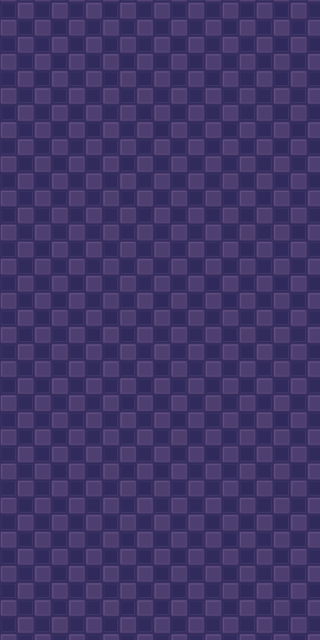
Write a Shadertoy shader that draws this pattern.

```glsl
const float CELLS_ACROSS = 18.75;
const float ROW_OFFSET = 0.38;

const vec3 GROOVE = vec3(0.225, 0.185, 0.375);
const vec3 DARK_FACE = vec3(0.187, 0.167, 0.357);
const vec3 DARK_RIM = vec3(0.250, 0.210, 0.405);
const vec3 LIGHT_FACE = vec3(0.302, 0.244, 0.436);
const vec3 LIGHT_RIM = vec3(0.370, 0.303, 0.497);

float hash(vec2 p) {
    return fract(sin(dot(p, vec2(127.1, 311.7))) * 43758.5453);
}

float roundedBox(vec2 p, float halfSize, float radius) {
    vec2 q = abs(p) - halfSize + radius;
    return length(max(q, 0.0)) + min(max(q.x, q.y), 0.0) - radius;
}

// Antialiased coverage of the inside of a distance field
float coverage(float dist, float pixel) {
    return 1.0 - smoothstep(-0.5 * pixel, 0.5 * pixel, dist);
}

// Thin line centred on a given depth inside the edge
float insetLine(float dist, float depth, float width, float pixel) {
    return coverage(abs(dist + depth) - 0.5 * width, pixel);
}

vec3 bevelTile(vec2 p, vec3 face, vec3 rim, float shadowSide, float pixel) {
    float dist = roundedBox(p, 0.47, 0.08);
    float lit = smoothstep(-0.12, 0.12, p.y - p.x);
    float line = insetLine(dist, 0.07, 0.075, pixel);
    vec3 color = mix(face, rim, line * mix(shadowSide, 1.0, lit));
    return mix(GROOVE, color, coverage(dist, pixel));
}

void mainImage(out vec4 fragColor, in vec2 fragCoord) {
    float pixel = CELLS_ACROSS / iResolution.x;
    vec2 grid = fragCoord * pixel - vec2(0.0, ROW_OFFSET);
    vec2 cell = floor(grid);
    vec2 p = fract(grid) - 0.5;

    // Alternating raised and sunken squares
    float raised = mod(cell.x + cell.y, 2.0);
    vec3 light = bevelTile(p, LIGHT_FACE, LIGHT_RIM, 0.3, pixel);
    vec3 dark = bevelTile(-p, DARK_FACE, DARK_RIM, 0.45, pixel);
    vec3 color = mix(dark, light, raised);

    // Faint tone change from tile to tile
    color *= 1.0 + 0.02 * (hash(cell) - 0.5);
    fragColor = vec4(color, 1.0);
}
```
